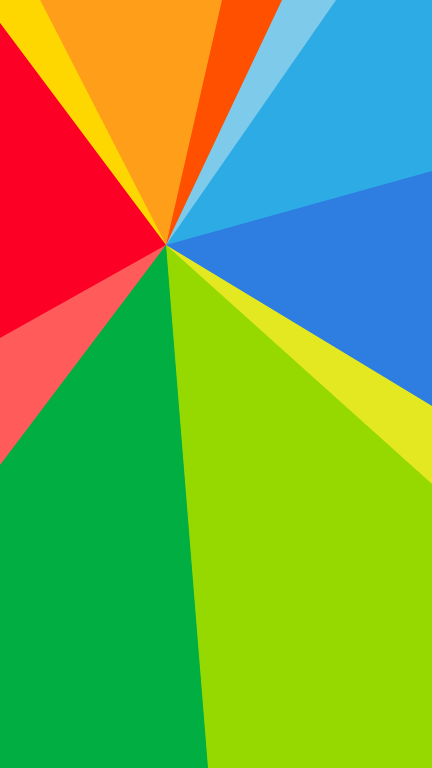
This background is drawn by a WebGL 2 fragment shader. Its source:

```glsl
#version 300 es
precision highp float;

uniform vec2 u_resolution;
out vec4 fragColor;

const float PI = 3.14159265;
const float TAU = 2.0 * PI;

// Hub of the fan, as fractions of the canvas
const vec2 HUB = vec2(0.3843, 0.6810);
const float EDGE_SOFTNESS = 1.2;  // edge width in pixel footprints

// Ray angles in radians, counterclockwise from the right
const int SECTORS = 11;
const float RAYS[SECTORS] = float[](
    0.2713, 0.9641, 1.1286, 1.3461, 2.0457, 2.2127,
    3.6522, 4.0659, 4.7925, 5.5513, 5.7390);

const vec3 BLUE   = vec3(0.180, 0.490, 0.882);
const vec3 SKY    = vec3(0.173, 0.671, 0.898);
const vec3 PALE   = vec3(0.494, 0.792, 0.922);
const vec3 EMBER  = vec3(1.000, 0.314, 0.000);
const vec3 ORANGE = vec3(1.000, 0.624, 0.098);
const vec3 GOLD   = vec3(1.000, 0.843, 0.000);
const vec3 RED    = vec3(0.988, 0.000, 0.149);
const vec3 CORAL  = vec3(1.000, 0.357, 0.357);
const vec3 GREEN  = vec3(0.004, 0.682, 0.259);
const vec3 LIME   = vec3(0.588, 0.851, 0.000);
const vec3 LEMON  = vec3(0.894, 0.910, 0.129);

// Colour that begins after each ray; the last wraps to the first sector
const vec3 FILLS[SECTORS] = vec3[](
    SKY, PALE, EMBER, ORANGE, GOLD, RED,
    CORAL, GREEN, LIME, LEMON, BLUE);

// Signed distance to a ray from the hub, positive on its far side
float rayDistance(float angle, float radius, float ray) {
    return radius * sin(clamp(angle - ray, -0.5 * PI, 0.5 * PI));
}

void main() {
    // Height is the unit, so angles hold at any size
    vec2 p = (gl_FragCoord.xy - HUB * u_resolution) / u_resolution.y;
    float radius = length(p);
    float angle = mod(atan(p.y, p.x) + TAU, TAU);
    float halfEdge = 0.5 * EDGE_SOFTNESS / u_resolution.y;

    // Sweep around the hub, blending into each new sector
    vec3 color = BLUE;
    for (int i = 0; i < SECTORS; i++) {
        float d = rayDistance(angle, radius, RAYS[i]);
        color = mix(color, FILLS[i], smoothstep(-halfEdge, halfEdge, d));
    }
    fragColor = vec4(color, 1.0);
}
```
